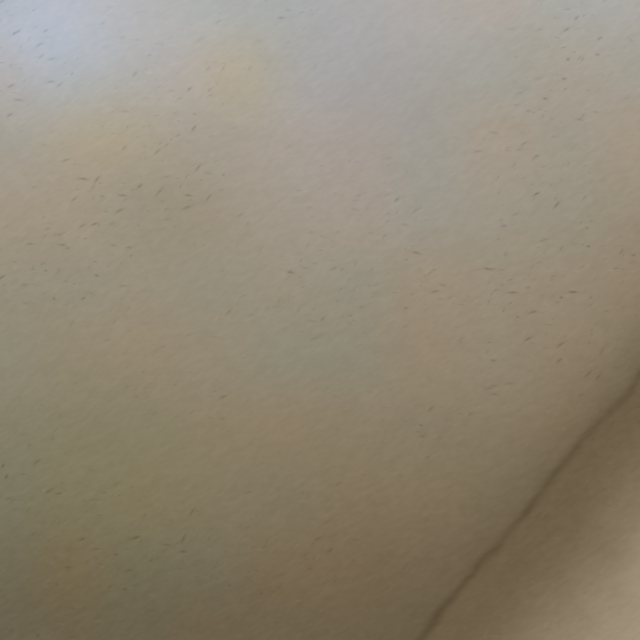
Reproduce this texture procedurally as a Shadertoy shader.

```glsl
// Softly lit skin with fine slanted flecks, a cool sheen and a shaded diagonal crease.

float hash(vec2 p) {
    return fract(sin(dot(p, vec2(127.1, 311.7))) * 43758.5453);
}

float noise(vec2 p) {
    vec2 i = floor(p), f = fract(p);
    f = f * f * (3.0 - 2.0 * f);
    return mix(mix(hash(i), hash(i + vec2(1, 0)), f.x),
               mix(hash(i + vec2(0, 1)), hash(i + vec2(1, 1)), f.x), f.y);
}

float fbm(vec2 p) {
    float sum = 0.0, gain = 0.5;
    for (int i = 0; i < 4; i++) {
        sum += gain * noise(p);
        p = mat2(1.6, 1.2, -1.2, 1.6) * p + 7.3;
        gain *= 0.5;
    }
    return sum;
}

float blob(vec2 p, vec2 center, vec2 size) {
    vec2 q = (p - center) / size;
    return exp(-dot(q, q));
}

vec2 rotate(vec2 p, float a) {
    return vec2(cos(a) * p.x + sin(a) * p.y, cos(a) * p.y - sin(a) * p.x);
}

// Scattered soft dashes, each with its own angle, length and strength
float flecks(vec2 p, float cells, float seed) {
    vec2 g = p * cells, id = floor(g);
    float sum = 0.0;
    for (int y = -1; y <= 1; y++)
    for (int x = -1; x <= 1; x++) {
        vec2 c = id + vec2(x, y);
        float pick = hash(c + seed);
        vec2 center = c + vec2(hash(c + seed + 3.1), hash(c + seed + 8.7));
        vec2 q = rotate(g - center, 0.4 + 1.3 * (hash(c + seed + 5.3) - 0.5));
        q.y += 0.6 * q.x * q.x * (pick - 0.5);
        q /= vec2(mix(0.09, 0.3, hash(c + seed + 1.9)), 0.075);
        sum += smoothstep(0.45, 1.0, pick) * exp(-dot(q, q));
    }
    return sum;
}

// Tones from the shaded bottom to the bright top
vec3 skinRamp(float t) {
    vec3 c = mix(vec3(0.43, 0.38, 0.295), vec3(0.51, 0.47, 0.385), smoothstep(-0.02, 0.3, t));
    c = mix(c, vec3(0.585, 0.545, 0.47), smoothstep(0.22, 0.56, t));
    c = mix(c, vec3(0.635, 0.605, 0.55), smoothstep(0.5, 0.82, t));
    return mix(c, vec3(0.68, 0.67, 0.65), smoothstep(0.76, 1.03, t));
}

void mainImage(out vec4 fragColor, in vec2 fragCoord) {
    vec2 uv = fragCoord / iResolution.xy;
    float cloud = fbm(uv * 5.0) - 0.47;

    // Broad light, with a dim fold at the upper left
    float light = uv.y + 0.1 * cloud + 0.1 * (0.5 - uv.x) * uv.y;
    light += 0.07 * blob(uv, vec2(0.55, 0.7), vec2(0.28, 0.2));
    light -= 0.12 * blob(uv, vec2(0.27, 0.68), vec2(0.12, 0.1));
    vec3 col = skinRamp(light);

    // Cool sheen and warm patches
    col += vec3(0.02, 0.055, 0.115) * blob(uv, vec2(0.06, 0.97), vec2(0.14, 0.15));
    col += vec3(0.02, 0.03, 0.045) * blob(uv, vec2(0.22, 0.95), vec2(0.18, 0.12));
    col += vec3(-0.005, 0.0, 0.03) * blob(uv, vec2(0.55, 0.85), vec2(0.16, 0.2));
    col += vec3(0.01, 0.0, -0.045) * blob(uv, vec2(0.38, 0.88), vec2(0.07, 0.08));
    col += vec3(0.015, 0.005, -0.03) * blob(uv, vec2(0.16, 0.79), vec2(0.1, 0.07));
    col += vec3(-0.015, 0.005, -0.01) * blob(uv, vec2(0.16, 0.24), vec2(0.16, 0.2));
    col += vec3(0.03, -0.005, -0.02) * (noise(uv * 9.0 + 4.0) - 0.5);

    // Crease: depth is positive below the fold line
    float depth = (1.2 * (uv.x - 0.655) - uv.y) / 1.56;
    depth += 0.008 * (noise(uv * 16.0) - 0.5) + 0.004 * (noise(uv * 45.0) - 0.5);
    vec3 shade = vec3(0.405, 0.35, 0.265);
    vec3 upper = mix(col, shade, 0.8 * exp(min(depth, 0.0) / 0.075));
    vec3 lower = mix(vec3(0.425, 0.37, 0.28), vec3(0.64, 0.58, 0.49),
                     smoothstep(0.03, 0.27, depth + 0.1 * cloud));
    col = mix(upper, lower, smoothstep(-0.004, 0.012, depth));
    float line = exp(-pow(depth / 0.007, 2.0));
    col -= vec3(0.05, 0.05, 0.045) * line * (0.65 + 0.5 * noise(uv * 25.0));

    // Fine slanted grain and clustered flecks
    vec2 slant = rotate(uv, 0.5);
    float grain = noise(slant * vec2(60.0, 150.0)) + noise(slant * vec2(130.0, 260.0) + 9.0) - 1.0;
    col += 0.014 * grain;
    float cluster = smoothstep(0.25, 0.7, fbm(uv * 7.0 + 20.0));
    float visible = mix(0.35, 1.0, smoothstep(0.05, 0.35, uv.y)) * (1.0 - 0.6 * smoothstep(-0.1, 0.0, depth));
    float dark = flecks(uv, 38.0, 2.0) + 0.6 * flecks(uv, 62.0, 31.0);
    col -= vec3(0.1, 0.1, 0.095) * dark * cluster * visible;
    col += 0.022 * flecks(uv, 46.0, 57.0) * (0.4 + 0.6 * cluster);

    fragColor = vec4(clamp(col, 0.0, 1.0), 1.0);
}
```
